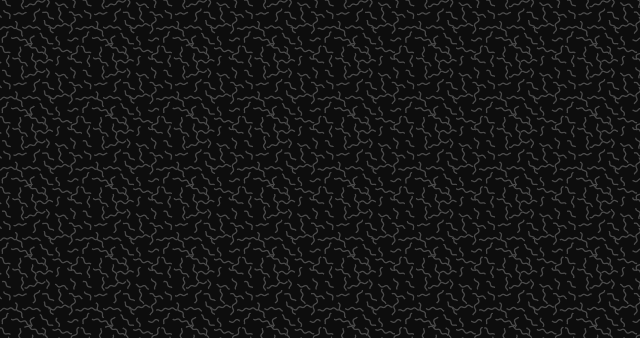
Write a Shadertoy shader that draws this pattern.

```glsl
// Short wavy grey strokes scattered over near-black, repeating as a tile.
// Cells alternate between lying and standing strokes, so that the jittered
// squiggles interlock without crossing; each is a sine curve with round ends.

const vec2 CELL = vec2(0.0398, 0.0347);   // in canvas heights
const float CELLS_PER_TILE = 6.0;

vec4 hash4(vec2 p) {
    vec4 q = fract(p.xyxy * vec4(0.1031, 0.1130, 0.0973, 0.1099) + 0.37);
    q += dot(q, q.wzxy + 33.33);
    return fract((q.xxyz + q.yzzw) * q.zywx);
}

// Distance to a wavy stroke along x, centred on the origin
float squiggle(vec2 p, float halfLength, float phase, float bend) {
    float x = clamp(p.x, -halfLength, halfLength);
    float k = mix(210.0, 290.0, bend);
    float amplitude = mix(0.0038, 0.0021, bend);
    float wave = amplitude * sin(k * x + phase)
               + 0.0022 * sin(95.0 * x + phase * 2.3);
    float slope = amplitude * k * cos(k * x + phase)
                + 0.209 * cos(95.0 * x + phase * 2.3);
    return length(vec2(p.x - x, (p.y - wave) * inversesqrt(1.0 + slope * slope)));
}

// Distance to the nearest stroke of the surrounding cells
float strokeField(vec2 p) {
    vec2 home = floor(p / CELL);
    float nearest = 1.0;
    for (int j = -1; j <= 1; j++) {
        for (int i = -1; i <= 1; i++) {
            vec2 cell = home + vec2(i, j);
            vec2 id = mod(cell, CELLS_PER_TILE);
            vec4 shape = hash4(id * 7.31 + 3.7);
            vec4 place = hash4(id * 5.17 + 41.3);

            // Lying strokes fall gently to the right, standing ones lean freely
            float standing = mod(id.x + id.y, 2.0);
            float angle = mix(-0.22 + 0.95 * (shape.x - 0.5),
                              1.57 + 1.25 * (shape.x - 0.5), standing);
            float halfLength = mix(0.011, mix(0.032, 0.026, standing), shape.y);

            vec2 centre = (cell + 0.5 + 0.36 * (place.xy - 0.5)) * CELL;
            vec2 along = vec2(cos(angle), sin(angle));
            vec2 d = p - centre;
            vec2 local = vec2(dot(d, along), dot(d, vec2(-along.y, along.x)));
            nearest = min(nearest, squiggle(local, halfLength, 6.283 * shape.z, shape.w));
        }
    }
    return nearest;
}

void mainImage(out vec4 fragColor, in vec2 fragCoord) {
    vec2 p = fragCoord / iResolution.y;
    float dist = strokeField(p);

    // Box-filtered coverage keeps hairlines even when thinner than a pixel
    float halfWidth = 0.00135;
    float blur = 0.65 / iResolution.y;
    float overlap = min(dist + halfWidth, blur) - max(dist - halfWidth, -blur);
    float ink = clamp(overlap / (2.0 * blur), 0.0, 1.0);

    vec3 ground = vec3(0.05);
    vec3 line = vec3(0.40);
    fragColor = vec4(mix(ground, line, ink), 1.0);
}
```
